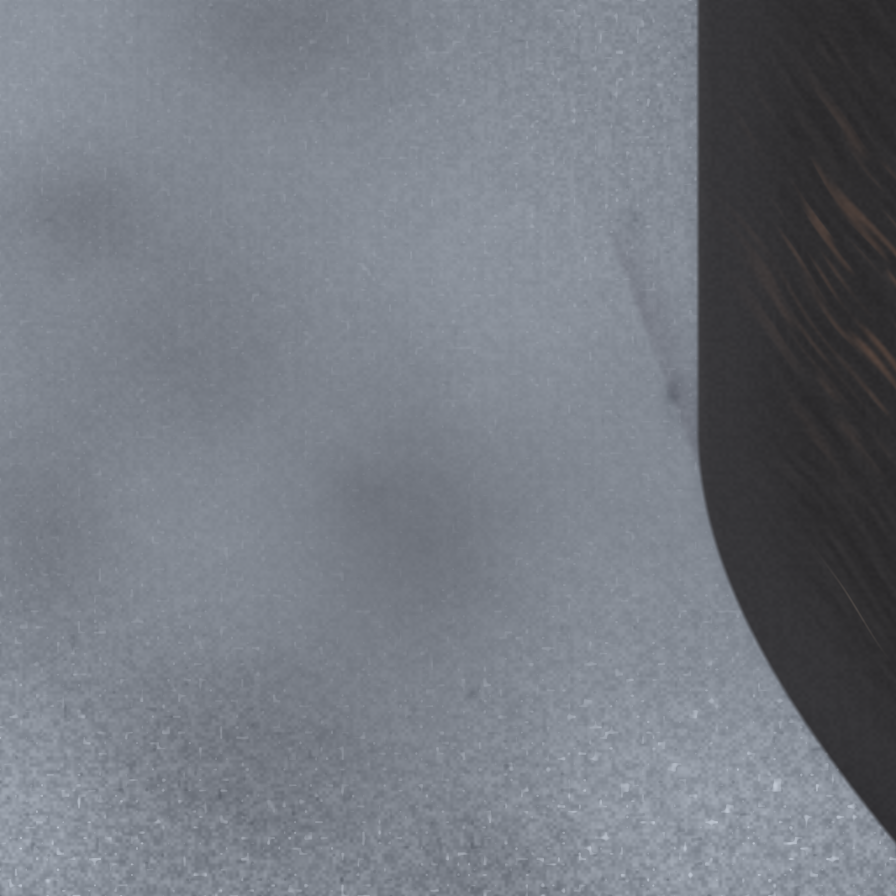
Give the GLSL for this texture, as a three.js fragment shader.

```glsl
// A frosted blue-grey surface with soft smudges and fine grain, beside a dark
// curved slab with rusty diagonal scratches. Gaussian blots shade the surface,
// value noise gives the grain, and a curved edge distance separates the two.
varying vec2 vUv;

float hash(vec2 p) {
  return fract(sin(dot(p, vec2(127.1, 311.7))) * 43758.5453);
}

float noise(vec2 p) {
  vec2 i = floor(p), f = fract(p);
  f = f * f * (3.0 - 2.0 * f);
  return mix(mix(hash(i), hash(i + vec2(1.0, 0.0)), f.x),
             mix(hash(i + vec2(0.0, 1.0)), hash(i + vec2(1.0, 1.0)), f.x), f.y);
}

float fbm(vec2 p) {
  float sum = 0.0, amp = 0.5;
  for (int i = 0; i < 4; i++) {
    sum += amp * noise(p);
    p = mat2(1.6, 1.2, -1.2, 1.6) * p + 7.3;
    amp *= 0.5;
  }
  return sum;
}

// Soft elliptical spot, 1 at its centre
float blot(vec2 p, vec2 centre, vec2 radius) {
  vec2 q = (p - centre) / radius;
  return exp(-dot(q, q));
}

// Signed distance to the slab: straight above, curving right below
float slabDistance(vec2 p) {
  float t = max(0.52 - p.y, 0.0);
  float edge = 0.779 + t * t * (1.33 - 0.63 * t);
  float slope = t * (2.66 - 1.89 * t);
  return (edge - p.x) / sqrt(1.0 + slope * slope);
}

vec3 frostedSurface(vec2 p, float d) {
  vec2 w = p + 0.06 * (vec2(fbm(p * 5.0), fbm(p * 5.0 + 31.0)) - 0.47);

  // Dark smudges
  float dark = 0.065 * blot(w, vec2(0.47, 0.40), vec2(0.11, 0.15));
  dark += 0.020 * blot(w, vec2(0.41, 0.46), vec2(0.04, 0.04));
  dark += 0.060 * blot(w, vec2(0.31, 0.98), vec2(0.12, 0.09));
  dark += 0.055 * blot(w, vec2(0.09, 0.77), vec2(0.09, 0.07));
  dark += 0.045 * blot(w, vec2(0.23, 0.63), vec2(0.16, 0.12));
  dark += 0.050 * blot(w, vec2(0.05, 0.40), vec2(0.08, 0.12));
  dark += 0.060 * blot(w, vec2(0.28, 0.16), vec2(0.20, 0.12));
  dark += 0.040 * blot(w, vec2(0.54, 0.02), vec2(0.10, 0.08));

  // Pale patches
  float pale = 0.045 * blot(w, vec2(0.0, 0.96), vec2(0.16, 0.20));
  pale += 0.035 * blot(w, vec2(0.52, 0.72), vec2(0.18, 0.14));
  pale += 0.075 * blot(w, vec2(0.0, 0.08), vec2(0.12, 0.16));
  pale += 0.060 * blot(w, vec2(0.80, 0.08), vec2(0.22, 0.16));

  vec3 col = vec3(0.512, 0.537, 0.575);
  col -= dark * vec3(1.0, 1.1, 1.15);
  col += pale * vec3(0.95, 1.0, 1.05);
  col += 0.035 * (fbm(p * 9.0) - 0.47);

  // Grain, coarser towards the bottom and the upper right
  float rough = 0.3 + 0.8 * smoothstep(0.45, 0.0, p.y);
  rough += 0.35 * blot(p, vec2(0.72, 0.95), vec2(0.20, 0.25));
  rough *= 1.0 - 0.5 * blot(p, vec2(0.42, 0.30), vec2(0.20, 0.25));
  float grain = noise(p * 260.0) + 0.7 * noise(p * 130.0 + 19.0) - 0.85;
  col += 0.10 * rough * grain;
  col += 0.14 * rough * smoothstep(0.80, 1.0, noise(p * 170.0 + 53.0));
  col -= 0.07 * rough * smoothstep(0.85, 1.0, noise(p * 110.0 + 87.0));

  // Worn stain slanting down into the slab edge
  float line = p.x - mix(0.785, 0.69, (p.y - 0.46) / 0.25);
  float stain = smoothstep(-0.004, 0.006, line) * smoothstep(0.06, 0.0, line);
  stain *= smoothstep(0.45, 0.52, p.y) * smoothstep(0.78, 0.70, p.y);
  col -= stain * vec3(0.05, 0.058, 0.056) * (0.4 + 1.2 * fbm(p * 32.0));
  float specks = blot(p, vec2(0.712, 0.755), vec2(0.010, 0.012));
  specks += 0.7 * blot(p, vec2(0.527, 0.226), vec2(0.007, 0.009));
  specks += 0.6 * blot(p, vec2(0.750, 0.550), vec2(0.010, 0.030));
  col -= 0.12 * specks * noise(p * 90.0);

  // Faint shade where the surface meets the slab
  return col - 0.035 * exp(-max(d, 0.0) * 140.0);
}

vec3 darkSlab(vec2 p, float d) {
  float depth = -d;
  vec3 col = mix(vec3(0.213, 0.211, 0.222), vec3(0.180, 0.176, 0.182),
                 smoothstep(0.02, 0.15, depth));
  col -= 0.025 * smoothstep(0.25, 0.06, p.y) * smoothstep(0.07, 0.0, depth);
  col += 0.022 * exp(-depth * depth * 9000.0) * smoothstep(0.3, 0.6, p.y);

  // Diagonal scratches, in coordinates along and across the grain
  vec2 s = vec2(dot(p, vec2(0.6, -0.8)), dot(p, vec2(0.8, 0.6)));
  s.y += 0.012 * (noise(p * 14.0) - 0.5);
  float fine = noise(vec2(s.x * 20.0, s.y * 150.0));
  float broad = noise(vec2(s.x * 9.0, s.y * 55.0) + 13.0);
  col += 0.030 * (fine - 0.5) * smoothstep(0.03, 0.13, depth);

  float rust = blot(p, vec2(0.98, 0.68), vec2(0.09, 0.15));
  rust += 0.3 * blot(p, vec2(0.90, 0.80), vec2(0.06, 0.09));
  rust *= smoothstep(0.52, 0.88, 0.55 * fine + 0.45 * broad);
  col += rust * vec3(0.20, 0.115, 0.065);

  // One thin pale scratch lower down
  float scratch = smoothstep(0.0022, 0.0, abs(s.y - 0.957));
  scratch *= blot(p, vec2(0.955, 0.32), vec2(0.05, 0.055));
  col += scratch * fine * vec3(0.12, 0.10, 0.08);

  return col + 0.022 * (noise(p * 250.0) - 0.5);
}

void main() {
  float d = slabDistance(vUv);
  vec3 col = mix(darkSlab(vUv, d), frostedSurface(vUv, d), smoothstep(-0.003, 0.003, d));
  gl_FragColor = vec4(col, 1.0);
}
```
